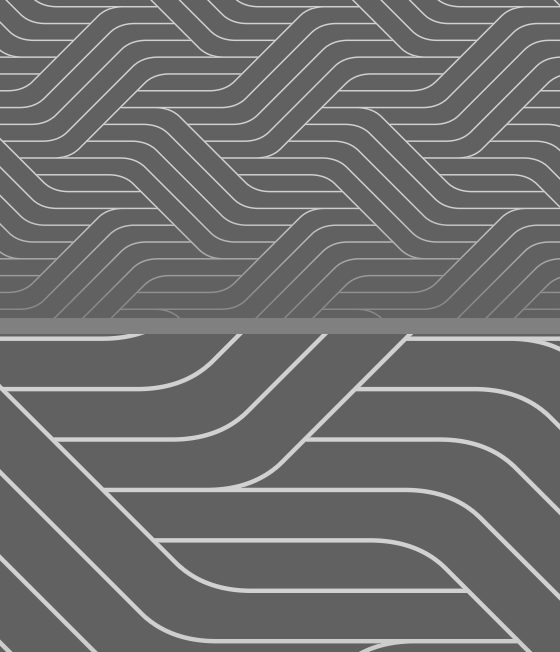
Top: the whole. Bottom: its middle third, enlarged.
Reproduce this pattern procedurally as a WebGL 1 fragment shader.

```glsl
precision highp float;

uniform vec2 u_resolution;

// Coverage of a line centred on each integer level of a height field
float stroke(float level, float slope, float pixel) {
  float dist = abs(fract(level + 0.5) - 0.5) / slope;
  return clamp((0.044 - dist) / pixel + 0.5, 0.0, 1.0);
}

// Zero, then slope one, joined by a parabola of half width k
float roundedRamp(float x, float k) {
  float bend = clamp(x, -k, k) + k;
  return bend * bend / (4.0 * k) + max(x - k, 0.0);
}

// Slope of roundedRamp
float rampSlope(float x, float k) {
  return clamp((x + k) / (2.0 * k), 0.0, 1.0);
}

// Band of five lines climbing five rows: x = inside the band, y = line coverage
vec2 ribbon(vec2 p, float pixel) {
  const float shear = 0.69;
  const float span = 5.0 + 5.0 * shear;
  const float bend = 0.95;

  // Tile every 12 rows, then slide along the row of bends
  float y = mod(p.y + 1.5, 12.0) - 1.5;
  float s = mod(p.x - shear * (y - 5.0) + 1.75, 12.0) - 1.75;

  float climb = 5.0 / span;
  float level = y - 5.0 + climb * (roundedRamp(s, bend) - roundedRamp(s - span, bend));
  float steep = climb * (rampSlope(s, bend) - rampSlope(s - span, bend));
  float slope = length(vec2(steep, 1.0 - shear * steep));

  float along = step(abs(s - 0.5 * span), 0.5 * span + bend);
  float across = abs(level - 2.0);
  return along * vec2(step(across, 2.0),
                      step(across, 2.5) * stroke(level, slope, pixel));
}

void main() {
  // One unit is the spacing of the rows, y runs down from the first row
  float pixel = 33.32 / u_resolution.x;
  vec2 p = vec2(gl_FragCoord.x, u_resolution.y - gl_FragCoord.y) * pixel;
  p.y -= 0.4;

  vec2 rising = ribbon(vec2(p.x - 1.39, p.y), pixel);
  vec2 falling = ribbon(vec2(15.15 - p.x, p.y - 6.0), pixel);

  // Level rows fill the gaps between the ribbons
  float rows = stroke(p.y, 1.0, pixel) * (1.0 - max(rising.x, falling.x));
  float ink = max(rows, max(rising.y, falling.y));

  // Lines fade toward the bottom
  float fade = mix(0.35, 1.0, smoothstep(0.0, 0.4, gl_FragCoord.y / u_resolution.y));
  gl_FragColor = vec4(vec3(mix(0.38, 0.82, ink * fade)), 1.0);
}
```
